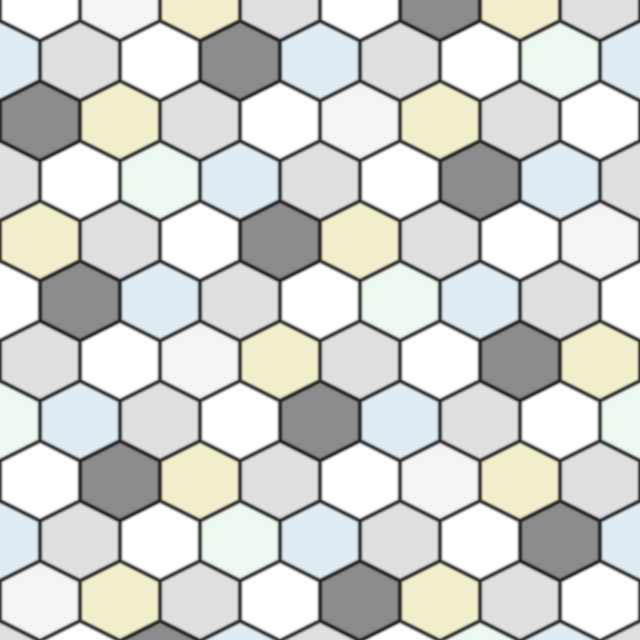
Give the GLSL for this pattern, as a Shadertoy shader.

```glsl
const vec2 PITCH = vec2(1.0 / 8.0, 3.0 / 32.0);  // cell width, row spacing
const float HALF_HEIGHT = 1.0 / 16.0;
const float TOP_SHIFT = 0.0013;
const float LINE_SPREAD = 0.0028;
const float LINE_STRENGTH = 0.92;
const float SOFTNESS = 0.0015;

// Distance to the nearest side, positive inside the hexagon
float hexInset(vec2 q) {
    q = abs(q);
    float slanted = (HALF_HEIGHT - q.y - 0.5 * q.x) / length(vec2(1.0, 0.5));
    return min(0.5 * PITCH.x - q.x, slanted);
}

// Eight-step colour sequence, shifted along every pair of rows
vec3 cellColor(float col, float row) {
    float odd = mod(row, 2.0);
    float start = 5.0 - 2.0 * odd + 3.0 * floor(row * 0.5);
    float phase = mod(col - start, 8.0);
    float quarter = mod(phase, 4.0);

    vec3 accent = mix(vec3(0.950, 0.942, 0.800), vec3(0.875, 0.927, 0.953), odd);
    vec3 pale = mix(vec3(0.957), vec3(0.928, 0.973, 0.938), odd);

    if (phase < 0.5) return vec3(0.548);
    if (quarter < 0.5) return pale;
    if (quarter < 1.5) return accent;
    if (quarter < 2.5) return vec3(0.878);
    return vec3(1.0);
}

vec3 honeycomb(vec2 p) {
    float nearestRow = round(p.y / PITCH.y);
    float inset = -1.0;
    vec2 cell = vec2(0.0);

    // Choose the containing cell among neighbouring rows
    for (int i = -1; i <= 1; i++) {
        float row = nearestRow + float(i);
        float stagger = 0.5 * mod(row, 2.0);
        float col = floor(p.x / PITCH.x + stagger);
        vec2 center = vec2(col + 0.5 - stagger, row) * PITCH;
        float d = hexInset(p - center);
        if (d > inset) {
            inset = d;
            cell = vec2(col, row);
        }
    }

    // Soft dark seam
    float t = max(inset, 0.0) / LINE_SPREAD;
    return cellColor(cell.x, cell.y) * (1.0 - LINE_STRENGTH * exp(-t * t));
}

void mainImage(out vec4 fragColor, in vec2 fragCoord) {
    vec2 uv = fragCoord / iResolution.y;
    vec2 p = vec2(uv.x, 1.0 - uv.y - TOP_SHIFT);
    float stepSize = max(SOFTNESS, 0.35 / iResolution.y);

    // Average nearby samples to soften the joints
    vec3 sum = vec3(0.0);
    for (int y = -1; y <= 1; y++) {
        for (int x = -1; x <= 1; x++) {
            sum += honeycomb(p + vec2(x, y) * stepSize);
        }
    }
    fragColor = vec4(sum / 9.0, 1.0);
}
```
